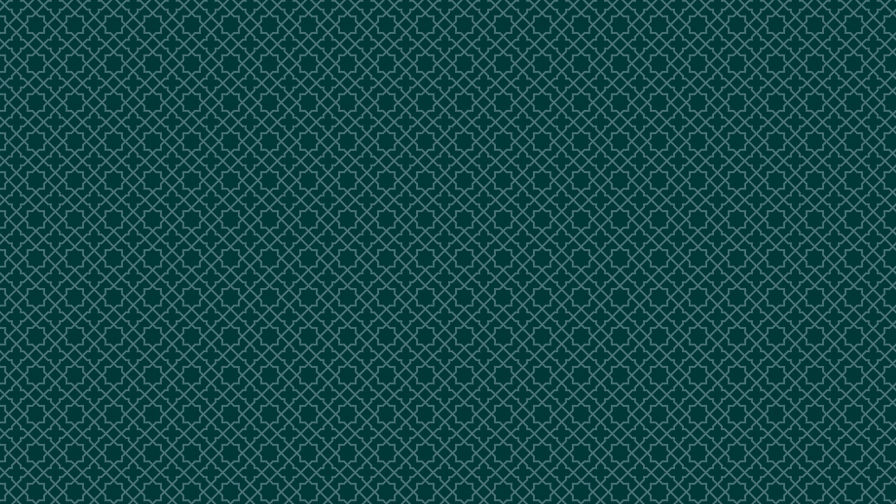
Write a Shadertoy shader that draws this pattern.

```glsl
// Lattice of eight-pointed stars and notched crosses in pale teal lines on dark teal.
// Each square cell is folded into one quadrant, where three line distances are joined:
// the star outline, the cross outline and the diagonals linking the star tips.

// Union of an upright square and a diamond, both with the same side.
float starEdge(vec2 q, float tip) {
    float square = max(q.x, q.y) - tip * 0.7071;
    float diamond = (q.x + q.y - tip) * 0.7071;
    return abs(min(square, diamond));
}

// Diamond with a shallow square notch cut into the middle of each side.
float crossEdge(vec2 q, float tip) {
    float diamond = (q.x + q.y - tip) * 0.7071;
    float notch = min(q.x, q.y) - tip * 0.38;
    return abs(max(diamond, notch));
}

// Diagonals that cross at the star tips and run on to the next cell.
float linkEdge(vec2 q, float tip) {
    return abs(abs(q.x - q.y) - tip) * 0.7071;
}

float latticeDistance(vec2 cell) {
    const float tip = 0.30;
    vec2 q = abs(fract(cell + 0.5) - 0.5);
    float outlines = min(starEdge(q, tip), crossEdge(0.5 - q, tip));
    return min(outlines, linkEdge(q, tip));
}

void mainImage(out vec4 fragColor, in vec2 fragCoord) {
    // Square cells, 23 across a wide canvas, with stars at whole numbers
    float rows = 12.94;
    vec2 cell = fragCoord / iResolution.y * rows - vec2(0.92, 0.307);

    // Smooth line coverage
    float pixel = rows / iResolution.y;
    float halfWidth = 0.023;
    float line = 1.0 - smoothstep(halfWidth - 0.7 * pixel,
                                  halfWidth + 0.7 * pixel,
                                  latticeDistance(cell));

    vec3 ground = vec3(0.0, 0.22, 0.22);
    vec3 thread = vec3(0.30, 0.455, 0.475);
    fragColor = vec4(mix(ground, thread, line), 1.0);
}
```
